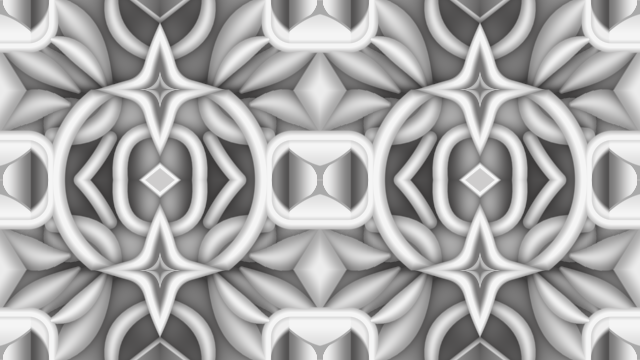
Give the GLSL for this pattern, as a Shadertoy shader.

```glsl
// Mirrored grey relief: petalled stars on a large ring, leaves and rounded cells.
// One quarter tile is folded over the canvas, then bevelled distance shapes and
// tapered Bezier strands are merged over it with soft contact shadows.
#define TILE vec2(3.84, 4.30)   // size of one repeat
#define REPEATS vec2(2.0, 1.0)  // repeats across and down
#define RING_RADIUS 1.25
#define RING_WIDTH 0.11
#define STAR_LENGTH vec2(0.76, 0.80)
#define STAR_WIDTH vec2(0.19, 0.24)
#define EDGE_SHADE 0.66
#define SHADOW 0.40
#define SHADOW_SPREAD 0.085
#define TONE_GAMMA 0.80
#define PX (TILE.y * REPEATS.y / iResolution.y)

float cover(float d) { return 1.0 - smoothstep(-PX, PX, d); }

// Rounded bevel merged with the surface below, with a soft shadow outside it
float relief(float under, float d, float radius, float tone) {
    float h = smoothstep(0.0, 1.0, -d / max(radius, 0.02));
    under *= 1.0 - SHADOW * exp(-max(d, 0.0) / SHADOW_SPREAD);
    return mix(under, max(under, tone * mix(EDGE_SHADE, 1.0, h)), cover(d));
}

// Quadratic curve a-b-c; taper narrows both ends into a leaf
float strand(float under, vec2 p, vec2 a, vec2 b, vec2 c, float w, float taper, float tone) {
    float best = 1e3, along = 0.0;
    vec2 from = a;
    for (int i = 1; i <= 12; i++) {
        float t = float(i) / 12.0;
        vec2 to = mix(mix(a, b, t), mix(b, c, t), t);
        vec2 v = to - from, r = p - from;
        float h = clamp(dot(r, v) / dot(v, v), 0.0, 1.0);
        float d = length(r - v * h);
        if (d < best) { best = d; along = (float(i) - 1.0 + h) / 12.0; }
        from = to;
    }
    float radius = w * mix(1.0, sin(3.14159 * along), taper);
    return relief(under, best - radius, radius, tone);
}

float diamond(vec2 p, vec2 size) {
    return (dot(abs(p) / size, vec2(1.0)) - 1.0) * min(size.x, size.y) * 0.75;
}

// Rounded window holding a grey cross and two dark side hollows
float window(float under, vec2 e, vec2 size) {
    vec2 k = e - size + 0.25;
    float d = length(max(k, 0.0)) + min(max(k.x, k.y), 0.0) - 0.25;
    float frame = 0.98 - 0.30 * smoothstep(0.03, 0.12, d);
    under = mix(under, max(under, frame), cover(d - 0.11));
    float g = 0.84 + 0.12 * smoothstep(0.15, 0.45, e.y);
    float crossTop = 0.17 + 0.25 * e.x + 0.85 * e.x * e.x;
    g = mix(g, 0.60, cover(e.y - crossTop));
    float lens = mix(0.92, 0.40, smoothstep(0.06, 0.37, e.x));
    g = mix(g, lens, cover(e.y - 0.62 * sqrt(max(e.x - 0.03, 0.0))) * cover(e.y - crossTop + 0.03));
    float bow = 0.47 * sqrt(max(1.0 - pow(e.x / size.x, 2.0), 0.0));
    float hollow = mix(0.24, 0.52, smoothstep(0.37, size.x, e.x));
    hollow = mix(hollow, 0.92, smoothstep(bow - 0.04, bow + 0.05, e.y));
    g = mix(g, hollow, cover(0.37 - e.x));
    g *= 0.86 + 0.14 * smoothstep(0.0, 0.06, -d);
    return mix(under, g, cover(d));
}

// Two crossed petals melted into a hollow star, with a small star nested inside
float star(float under, vec2 p) {
    vec2 a = abs(p);
    vec2 s = a / STAR_LENGTH;
    float upright = a.x - STAR_WIDTH.y * (1.0 - pow(s.y, 1.6));
    float level = a.y - STAR_WIDTH.x * (1.0 - pow(s.x, 1.3));
    float k = max(0.16 - abs(upright - level), 0.0);
    float d = min(upright, level) - k * k / 0.64;
    under *= 1.0 - SHADOW * exp(-max(d, 0.0) / SHADOW_SPREAD);
    float g = mix(0.70, 1.0, smoothstep(0.0, 0.05, -d));
    g = mix(g, 0.38, smoothstep(0.07, 0.17, -d));
    float f = pow(dot(sqrt(a / vec2(0.27, 0.29)), vec2(1.0)), 2.0);
    g = mix(g, 0.68, 1.0 - smoothstep(0.85, 1.05, f));
    g = mix(g, 0.40, 1.0 - smoothstep(0.25, 0.75, f));
    g *= 1.0 - 0.18 * smoothstep(0.15, 0.6, a.x);
    return mix(under, g, cover(d));
}

void mainImage(out vec4 fragColor, in vec2 fragCoord) {
    vec2 corner = TILE * 0.5;
    vec2 q = abs(mod(fragCoord / iResolution.xy * REPEATS * TILE, TILE) - corner);
    vec2 e = vec2(corner.x - q.x, q.y);

    // Ground outside the ring and its upper hollow
    float g = mix(0.50, 0.66, smoothstep(0.6, 1.6, q.x));
    vec2 hollow = q - vec2(0.33, 1.92);
    g *= 1.0 - 0.42 * exp(-dot(hollow, hollow) * 12.0);

    // Petals between neighbouring rings
    g = strand(g, q, vec2(1.40, 1.58), vec2(1.25, 1.25), vec2(0.70, 1.08), 0.17, 0.7, 0.86);
    g = strand(g, q, vec2(1.92, 1.60), vec2(1.50, 1.42), vec2(0.98, 1.06), 0.16, 0.8, 0.88);
    g = strand(g, q, vec2(1.35, 0.58), vec2(1.25, 0.85), vec2(0.95, 0.92), 0.15, 0.7, 0.84);
    g = strand(g, q, vec2(1.92, 0.56), vec2(1.65, 1.02), vec2(1.10, 0.90), 0.19, 0.8, 0.88);
    g = relief(g, diamond(q - vec2(corner.x, 1.07), vec2(0.32, 0.51)), 0.20, 0.91);

    // Upper fan and dark notch
    g = strand(g, q, vec2(1.28, 2.15), vec2(0.92, 1.85), vec2(0.62, 1.14), 0.20, 0.7, 0.86);
    g = strand(g, q, vec2(1.30, 1.68), vec2(0.95, 1.60), vec2(0.66, 1.12), 0.12, 0.7, 0.94);
    g = strand(g, q, vec2(0.58, 2.18), vec2(0.62, 1.70), vec2(0.12, 1.50), 0.10, 0.2, 0.88);
    g = relief(g, diamond(q - vec2(0.0, 2.15), vec2(0.36, 0.28)), 0.05, 0.82);
    float notch = diamond(q - vec2(0.0, 2.15), vec2(0.28, 0.21));
    g = mix(g, 0.34 + 0.5 * q.x, cover(notch));

    // Ground inside the ring
    float r = length(q);
    float inner = mix(0.29, 0.80, smoothstep(0.32, 0.75, q.y));
    inner += 0.16 * smoothstep(0.85, 1.15, q.x) * (1.0 - smoothstep(0.3, 0.6, q.y));
    g = mix(g, inner, cover(max(r - RING_RADIUS, q.y - 1.08)));
    g = strand(g, q, vec2(0.60, 0.50), vec2(0.74, 0.22), vec2(0.95, 0.0), 0.085, 0.0, 0.97);
    g = strand(g, q, vec2(1.28, 0.52), vec2(0.58, 0.52), vec2(0.56, 1.00), 0.13, 0.2, 0.95);

    // Ring and barrel
    float ring = max(abs(r - RING_RADIUS) - RING_WIDTH, q.y - 1.08);
    g = relief(g, ring, RING_WIDTH, 1.0);
    float barrel = mix(0.84, 0.34, smoothstep(0.04, 0.36, q.x)) - 0.10 * q.y;
    g = mix(g, barrel, cover(length(q / vec2(0.48, 0.58)) - 1.0));
    g = strand(g, q, vec2(0.47, -0.04), vec2(0.54, 0.55), vec2(0.10, 0.60), 0.09, 0.0, 0.98);

    // Windows, stars and the middle diamond
    g = window(g, e, vec2(0.58, 0.48));
    g = window(g, vec2(e.x, corner.y - q.y), vec2(0.59, 0.52));
    g = star(g, q - vec2(0.0, 1.08));
    g = relief(g, diamond(q, vec2(0.25, 0.21)), 0.03, 1.0);
    g = mix(g, 0.76, cover(diamond(q, vec2(0.18, 0.145))));

    g = clamp(pow(max(g, 0.0), TONE_GAMMA), 0.24, 0.96);
    fragColor = vec4(vec3(g) - vec3(0.0, 0.008, 0.008) * (1.0 - g), 1.0);
}
```
